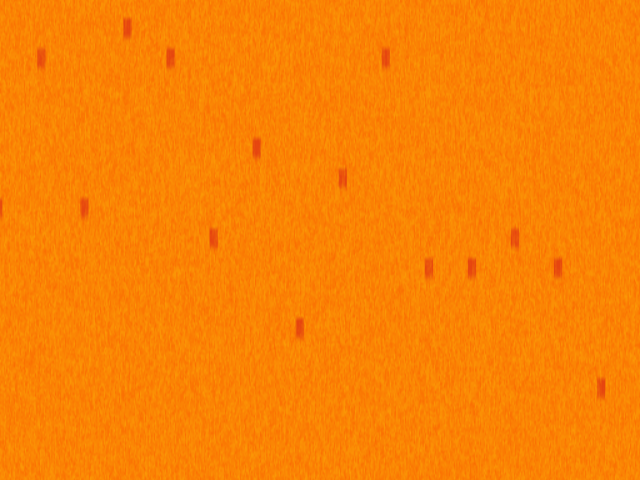
A WebGL 2 fragment shader for this texture:

```glsl
#version 300 es
precision highp float;
// Orange field of fine upright grain with a sparse set of small red dashes.
// Grain is column-wise value noise, stretched vertically and staggered;
// each column of a coarse grid holds one soft dash at a hashed row.

#define GRAIN_COLUMNS 384.0
#define STREAK_LENGTH 0.0125
#define GRAIN_CONTRAST 0.064
#define DASH_PITCH vec2(0.0897, 0.0625)
#define DASH_ORIGIN vec2(-0.0035, 0.005)
#define DASH_HALF_WIDTH 0.0085
#define DASH_STRENGTH 0.85
#define SEED 11
#define BASE_COLOR vec3(0.98, 0.514, 0.016)
#define DASH_COLOR vec3(0.90, 0.27, 0.06)

out vec4 fragColor;
uniform vec2 u_resolution;

// Integer hash of a lattice cell, returned in 0..1
float hash(ivec2 cell) {
    uint h = uint(cell.x) * 1597334677u ^ uint(cell.y) * 3812015801u;
    h = (h ^ (h >> 16)) * 2246822519u;
    h = (h ^ (h >> 13)) * 3266489917u;
    return float(h ^ (h >> 16)) / 4294967295.0;
}

// Smooth noise in -1..1 along one grain column
float columnNoise(int column, float y, int layer) {
    int lane = column + layer * 4099;
    y += 8.0 * hash(ivec2(lane, -77));
    float cell = floor(y);
    float a = hash(ivec2(lane, int(cell)));
    float b = hash(ivec2(lane, int(cell) + 1));
    return 2.0 * mix(a, b, smoothstep(0.0, 1.0, y - cell)) - 1.0;
}

// Long and short streaks of one column added together
float streak(int column, float y) {
    float t = y / STREAK_LENGTH;
    return 0.8 * columnNoise(column, t, 1) + 0.6 * columnNoise(column, t * 2.3, 2);
}

// Blend of neighbouring columns
float grain(vec2 p) {
    float x = p.x * GRAIN_COLUMNS - 0.5;
    float column = floor(x);
    float blend = smoothstep(0.0, 1.0, x - column);
    return mix(streak(int(column), p.y), streak(int(column) + 1, p.y), blend);
}

// Coverage of the dash in the nearest grid column, with a longer lower fade
float dash(vec2 p, float edge) {
    float column = round((p.x - DASH_ORIGIN.x) / DASH_PITCH.x);
    float row = floor(hash(ivec2(int(column), SEED)) * 15.0) + 1.0;
    vec2 d = p - DASH_ORIGIN - vec2(column, row) * DASH_PITCH;
    float sides = 1.0 - smoothstep(-edge, edge, abs(d.x) - DASH_HALF_WIDTH);
    float top = 1.0 - smoothstep(0.012, 0.026, d.y);
    float bottom = smoothstep(-0.032, -0.010, d.y);
    return sides * top * bottom;
}

void main() {
    vec2 p = gl_FragCoord.xy / u_resolution.y;
    float edge = max(0.0014, 0.75 / u_resolution.y);
    float g = grain(p);

    // Grain shifts the hue between deep and yellow orange
    vec3 color = BASE_COLOR + g * GRAIN_CONTRAST * vec3(0.02, 1.0, 0.08);

    // Dashes take on the same upright fibre, plus a coarser one of their own
    float fibre = columnNoise(int(floor(p.x * GRAIN_COLUMNS * 0.5)), p.y * 20.0, 3);
    float cover = dash(p, edge) * DASH_STRENGTH * (1.0 + 0.22 * fibre - 0.12 * g);
    color = mix(color, DASH_COLOR, clamp(cover, 0.0, 1.0));

    fragColor = vec4(clamp(color, 0.0, 1.0), 1.0);
}
```
